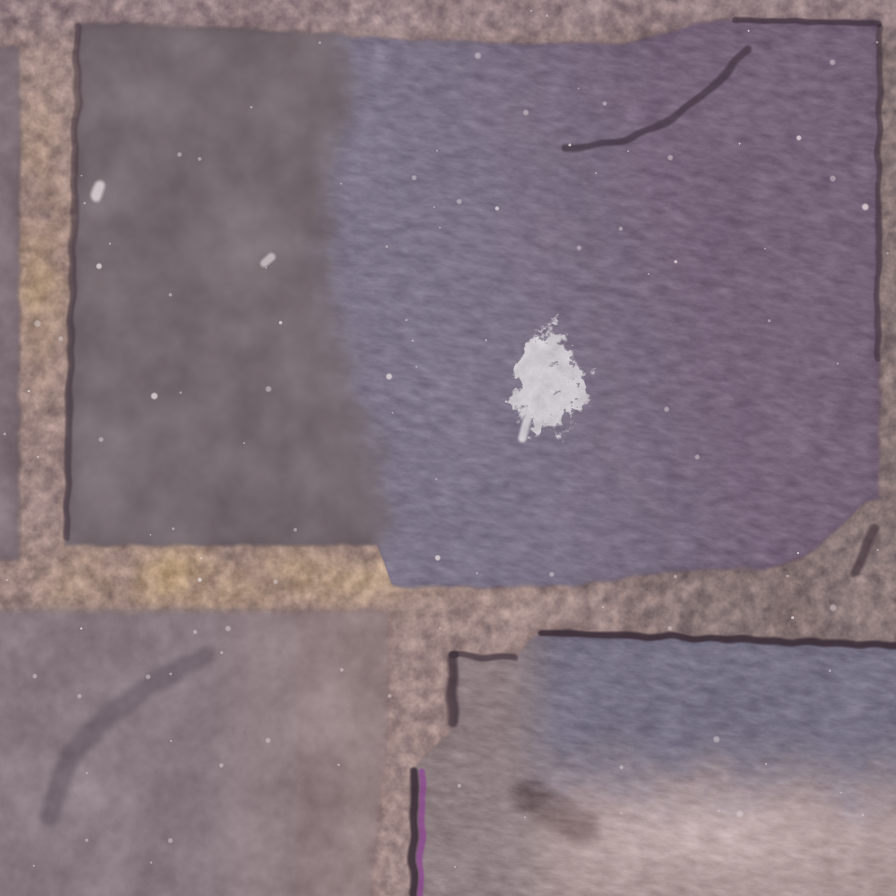
Reproduce this texture procedurally as a Shadertoy shader.

```glsl
// Weathered paving slabs with sandy joints, a pale paint splash, cracks and flecks.

vec2 hash2(vec2 cell) {
    vec3 h = fract(cell.xyx * vec3(.1031, .103, .0973));
    h += dot(h, h.yzx + 33.33);
    return fract((h.xx + h.yz) * h.zy);
}

float corner(vec2 cell, vec2 offset) {
    return dot(hash2(cell) * 2. - 1., offset);
}

float gradientNoise(vec2 p) {
    vec2 i = floor(p), f = fract(p), u = f * f * (3. - 2. * f), e = vec2(1, 0);
    return mix(mix(corner(i, f), corner(i + e, f - e), u.x),
               mix(corner(i + e.yx, f - e.yx), corner(i + 1., f - 1.), u.x), u.y);
}

float fbm(vec2 p) {
    float sum = 0., gain = 1.;
    for (int k = 0; k < 4; k++) {
        sum += gain * gradientNoise(p);
        p = mat2(1.6, 1.2, -1.2, 1.6) * p + 7.3;
        gain *= .55;
    }
    return sum;
}

float segmentDistance(vec2 p, vec2 a, vec2 b) {
    vec2 pa = p - a, ba = b - a;
    return length(pa - ba * clamp(dot(pa, ba) / dot(ba, ba), 0., 1.));
}

// Soft line; ends holds both end points
float stroke(vec2 p, vec4 ends, float width) {
    return 1. - smoothstep(width * .3, width, segmentDistance(p, ends.xy, ends.zw));
}

// Power curve between two end points
float crack(vec2 p, vec4 ends, float power, float width) {
    float d = 1.;
    vec2 a = ends.xy, span = ends.zw - a, last = a;
    for (int k = 1; k <= 8; k++) {
        float t = float(k) / 8.;
        vec2 next = a + span * vec2(t, pow(t, power));
        d = min(d, segmentDistance(p, last, next));
        last = next;
    }
    return 1. - smoothstep(width * .3, width, d);
}

float glow(vec2 p, vec2 centre, vec2 radius) {
    vec2 q = (p - centre) / radius;
    return exp(-dot(q, q));
}

// Slab depths are positive inside
float mainSlab(vec2 p) {
    float left = mix(.072, .088, smoothstep(.39, .97, p.y));
    float top = .974 - .022 * smoothstep(.1, .6, p.x) + .026 * smoothstep(.68, .82, p.x);
    float bend = smoothstep(.82, .99, p.x);
    float bottom = mix(.391, .345, smoothstep(.42, .44, p.x))
                 + .02 * smoothstep(.6, .8, p.x) + .08 * bend * bend;
    return min(min(p.x - left, .981 - p.x), min(top - p.y, p.y - bottom));
}

float lowerRightSlab(vec2 p) {
    float left = mix(.464, .505, smoothstep(.14, .19, p.y));
    float top = mix(.268, .31 - .03 * p.x, smoothstep(.575, .6, p.x));
    return min(p.x - left, top - p.y);
}

// One candidate speck in each grid cell
float flecks(vec2 p, float cells, float share) {
    vec2 cell = floor(p * cells), pick = hash2(cell + 71.);
    float d = length(fract(p * cells) - .25 - .5 * hash2(cell + 19.)) / cells;
    float radius = mix(.0015, .0052, pick.y * pick.y);
    return step(pick.x, share) * (1. - smoothstep(radius * .4, radius, d));
}

float paintSplash(vec2 p) {
    vec2 q = (p - vec2(.613, .577)) / vec2(.041, .058);
    q.x *= 1. + .45 * smoothstep(0., 1., q.y);
    float body = length(q) - .95 + .6 * fbm(p * 55.);
    float tail = stroke(p, vec4(.592, .545, .583, .511), .007);
    float holes = smoothstep(.22, .38, fbm(p * vec2(65, 90) + 4.)) * smoothstep(-.4, .5, q.x);
    return max(1. - smoothstep(-.08, .1, body), tail) * (1. - .75 * holes);
}

vec3 jointColour(vec2 p, float broad, float grain) {
    vec3 c = mix(vec3(.62, .53, .52), vec3(.53, .46, .46), smoothstep(.55, .8, p.x));
    c = mix(c, vec3(.58, .5, .51), smoothstep(.94, .98, p.y));
    float ochre = glow(p, vec2(.25, .355), vec2(.2, .04)) + glow(p, vec2(.045, .72), vec2(.03, .14));
    c = mix(c, vec3(.68, .57, .45), clamp(ochre * (.65 + broad), 0., 1.));
    return c + grain * vec3(.19, .17, .15) + broad * .06;
}

vec3 mainColour(vec2 p, float broad, float streak) {
    float border = .39 - .03 * glow(p, vec2(.39, .74), vec2(1, .1)) + .04 * smoothstep(.65, .4, p.y);
    float worn = smoothstep(-.03, .025, p.x - border + .025 * broad);
    vec3 dull = vec3(.46, .415, .435) + .085 * broad + .025 * gradientNoise(p * 42.);
    vec3 blue = mix(vec3(.49, .46, .53), vec3(.46, .39, .47),
                    smoothstep(.48, .86, p.x + .25 * (p.y - .65) + .06 * broad));
    return mix(dull, blue + .085 * streak + .025 * broad, worn);
}

vec3 lowerRightColour(vec2 p, float broad, float streak) {
    vec3 c = mix(vec3(.65, .57, .57), vec3(.46, .44, .51), smoothstep(.07, .19, p.y + .04 * broad));
    c = mix(vec3(.55, .49, .5), c, smoothstep(.56, .64, p.x));
    c += .1 * glow(p, vec2(.8, .07), vec2(.16, .05));
    c -= .14 * stroke(p, vec4(.59, .112, .65, .075), .028);
    return c + .09 * streak + .04 * broad;
}

void mainImage(out vec4 fragColor, in vec2 fragCoord) {
    vec2 p = fragCoord / iResolution.xy;
    float soft = max(.004, 1.5 / iResolution.y);
    float broad = fbm(p * 13.), grain = fbm(p * 62.);
    float streak = fbm(mat2(.98, .17, -.17, .98) * p * vec2(45, 110));
    vec2 w = p + .005 * vec2(gradientNoise(p * 38.), gradientNoise(p * 38. + 50.));

    // Joints and slabs
    vec3 col = jointColour(p, broad, grain);
    float main = mainSlab(w), right = lowerRightSlab(w);
    float left = min(mix(.415, .433, smoothstep(0., .2, p.y)) - w.x, .319 - w.y);
    float far = min(.022 - w.x, min(w.y - .375, .948 - w.y));
    vec3 stone = vec3(.53, .475, .5) + .09 * broad + .04 * grain;
    stone += vec3(.05, .03, .01) * smoothstep(.2, .4, p.x);
    col = mix(col, mainColour(p, broad, streak), smoothstep(-soft, soft, main));
    col = mix(col, lowerRightColour(p, broad, streak), smoothstep(-soft, soft, right));
    col = mix(col, stone, smoothstep(-soft, soft, left * .5));
    col = mix(col, stone - .03, smoothstep(-soft, soft, far));
    col -= .045 * exp(-150. * abs(max(max(main, right), max(left, far))));

    // Shadowed edges and cracks
    float shade = .8 * stroke(w, vec4(.505, .265, .505, .195), .009);
    shade += .7 * stroke(w, vec4(.505, .268, .575, .266), .005);
    shade += stroke(w, vec4(.605, .294, 1, .28), .006);
    shade += stroke(w, vec4(.463, .14, .461, 0), .007);
    shade += .55 * stroke(w, vec4(.087, .97, .074, .4), .006);
    shade += .75 * stroke(w, vec4(.82, .978, .98, .974), .005);
    shade += .6 * stroke(w, vec4(.982, .97, .979, .6), .005);
    shade += .7 * stroke(w, vec4(.975, .41, .955, .36), .008);
    shade += .7 * crack(w, vec4(.63, .835, .835, .945), 2.2, .006);
    shade += .3 * crack(w, vec4(.055, .09, .23, .27), .5, .017);
    col = mix(col, vec3(.22, .17, .21), min(shade, 1.) * .85);
    col = mix(col, vec3(.55, .22, .58), .6 * stroke(w, vec4(.472, .14, .469, 0), .005));

    // Paint and flecks
    float specks = max(flecks(p, 15., .09), .6 * flecks(p + .37, 38., .06));
    specks = max(specks, stroke(w, vec4(.107, .783, .111, .792), .009));
    specks = max(specks, .8 * stroke(w, vec4(.296, .707, .302, .713), .007));
    col = mix(col, vec3(.86, .82, .83), specks * .85);
    col = mix(col, vec3(.8, .78, .8) + .09 * grain, paintSplash(p));
    fragColor = vec4(clamp(col, 0., 1.), 1);
}
```
